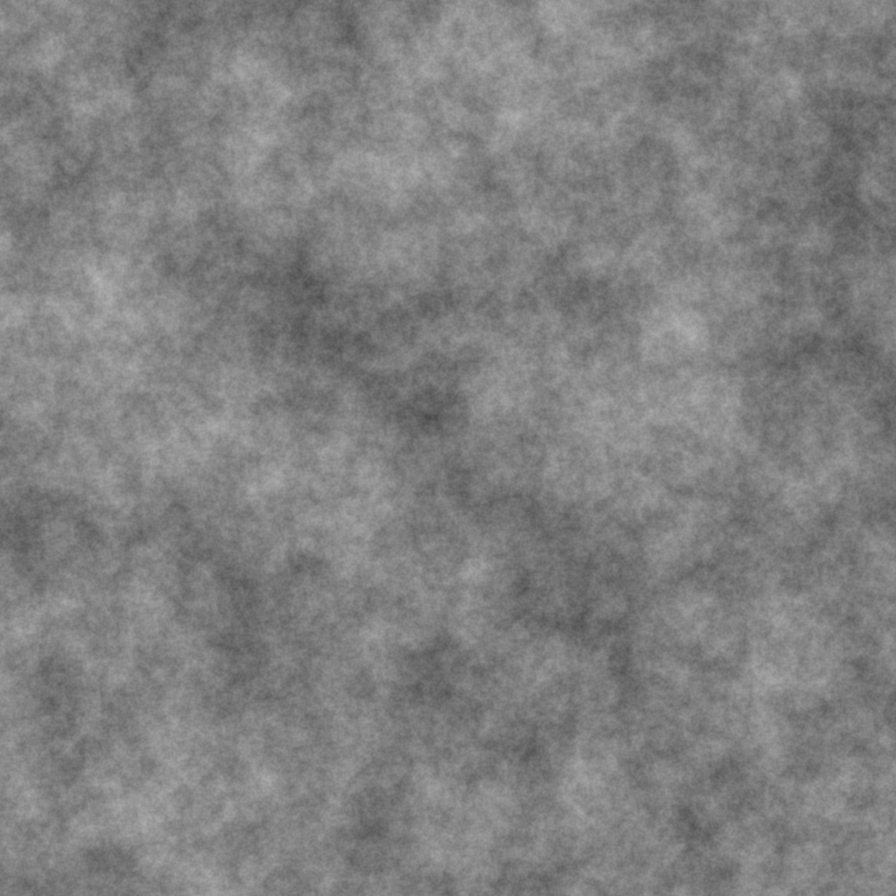
Give the GLSL for this texture, as a Shadertoy shader.

```glsl
// Grainy grey cloud texture: fractal gradient noise from broad blotches to fine grain.

#define BASE_FREQUENCY 2.7   // broadest blotches per canvas height
#define LACUNARITY     1.95  // frequency ratio between octaves
#define GAIN           0.875 // amplitude ratio between octaves
#define OCTAVES        8
#define MEAN_GREY      0.502
#define CONTRAST       0.125
#define OCTAVE_TURN    0.65  // radians, hides the lattice directions

const float TAU = 6.2831853;

// Integer hash of a lattice cell, one independent stream per octave
float hashAngle(ivec2 cell, int seed) {
    uvec2 q = uvec2(cell + 32768) * uvec2(1597u, 3571u);
    uint h = q.x ^ (q.y << 7) ^ (uint(seed) * 7919u);
    h = (h ^ (h >> 16)) * 0x7feb352du;
    h += q.y;
    h = (h ^ (h >> 15)) * 0x846ca68bu;
    h ^= h >> 16;
    return TAU * float(h >> 8) / 16777216.0;
}

// Slope contributed by the unit gradient at one lattice corner
float cornerSlope(ivec2 cell, ivec2 corner, vec2 local, int seed) {
    float angle = hashAngle(cell + corner, seed);
    return dot(vec2(cos(angle), sin(angle)), local - vec2(corner));
}

float gradientNoise(vec2 p, int seed) {
    ivec2 cell = ivec2(floor(p));
    vec2 local = fract(p);
    vec2 blend = local * local * local * (local * (local * 6.0 - 15.0) + 10.0);
    float bottom = mix(cornerSlope(cell, ivec2(0, 0), local, seed),
                       cornerSlope(cell, ivec2(1, 0), local, seed), blend.x);
    float top = mix(cornerSlope(cell, ivec2(0, 1), local, seed),
                    cornerSlope(cell, ivec2(1, 1), local, seed), blend.x);
    return mix(bottom, top, blend.y);
}

// Sum of rotated octaves
float cloudNoise(vec2 p) {
    float c = cos(OCTAVE_TURN), s = sin(OCTAVE_TURN);
    mat2 nextOctave = LACUNARITY * mat2(c, s, -s, c);
    float sum = 0.0, amplitude = 1.0;
    p *= BASE_FREQUENCY;
    for (int octave = 0; octave < OCTAVES; octave++) {
        sum += amplitude * gradientNoise(p, octave + 1);
        p = nextOctave * p + vec2(0.37, 0.71);
        amplitude *= GAIN;
    }
    return sum;
}

void mainImage(out vec4 fragColor, in vec2 fragCoord) {
    vec2 uv = fragCoord / iResolution.y;
    float grey = MEAN_GREY + CONTRAST * cloudNoise(uv);
    fragColor = vec4(vec3(clamp(grey, 0.0, 1.0)), 1.0);
}
```
